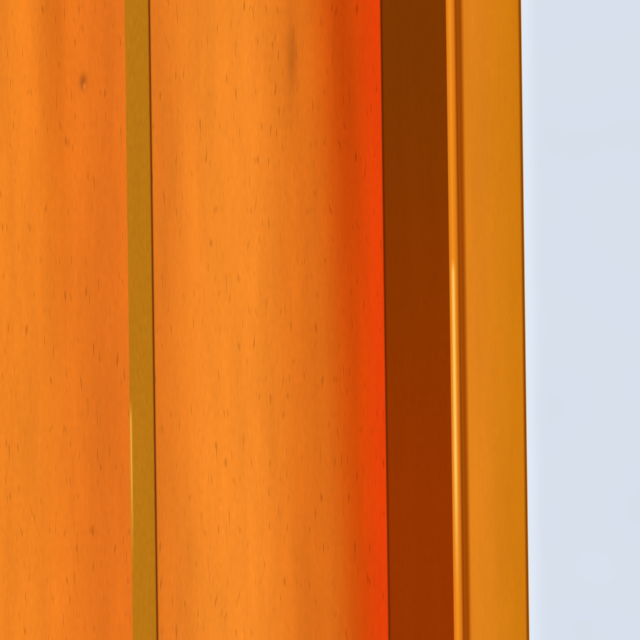
Give the GLSL for this texture, as a WebGL 1 fragment shader.

```glsl
precision highp float;
// Sunlit orange timber boards with a gold strip, shaded recess and post against pale sky.
uniform vec2 u_resolution;

vec2 hashGradient(vec2 cell) {
  vec2 q = vec2(dot(cell, vec2(127.1, 311.7)), dot(cell, vec2(269.5, 183.3)));
  return 2.0 * fract(sin(q) * 43758.5) - 1.0;
}

float gradientNoise(vec2 p) {
  vec2 i = floor(p), f = fract(p);
  vec2 w = f * f * f * (f * (f * 6.0 - 15.0) + 10.0);
  float a = dot(hashGradient(i), f);
  float b = dot(hashGradient(i + vec2(1.0, 0.0)), f - vec2(1.0, 0.0));
  float c = dot(hashGradient(i + vec2(0.0, 1.0)), f - vec2(0.0, 1.0));
  float d = dot(hashGradient(i + 1.0), f - 1.0);
  return mix(mix(a, b, w.x), mix(c, d, w.x), w.y);
}

// Octaves of noise stretched along the vertical grain
float woodGrain(vec2 p) {
  float sum = 0.0, weight = 0.5;
  vec2 q = p * vec2(22.0, 1.6);
  for (int i = 0; i < 4; i++) {
    sum += weight * gradientNoise(q);
    q = q * vec2(2.1, 2.7) + 17.3;
    weight *= 0.62;
  }
  return sum;
}

float edge(float at, float x) {
  return smoothstep(at - 0.0016, at + 0.0016, x);
}

float line(float at, float width, float x) {
  float d = (x - at) / width;
  return exp(-d * d);
}

float knot(vec2 p, vec2 center, vec2 size) {
  vec2 d = (p - center) / size;
  return exp(-dot(d, d));
}

vec3 leftBoard(float x, float y) {
  vec3 c = mix(vec3(0.95, 0.52, 0.14), vec3(0.90, 0.45, 0.12), smoothstep(0.03, 0.17, x));
  return c - vec3(0.07, 0.06, 0.03) * line(0.09, 0.025, x) * smoothstep(0.3, 1.0, y);
}

vec3 wideBoard(float x, float y) {
  vec3 c = mix(vec3(0.89, 0.47, 0.13), vec3(0.96, 0.54, 0.16), smoothstep(0.24, 0.34, x));
  c = mix(c, vec3(0.87, 0.43, 0.10), smoothstep(0.38, 0.50, x));
  // The red bounce light spreads wider towards the top
  float redStart = mix(0.505, 0.475, y);
  c = mix(c, vec3(0.80, 0.28, 0.03), smoothstep(redStart, redStart + 0.07, x));
  return mix(c, vec3(0.91, 0.26, 0.04), smoothstep(0.55, 0.597, x));
}

void main() {
  vec2 uv = gl_FragCoord.xy / u_resolution;
  float y = uv.y;
  // Every upright leans slightly left towards the top
  float x = uv.x + 0.013 * (y - 0.5);
  vec2 p = vec2(x, y);
  float grain = woodGrain(p);
  float speck = gradientNoise(p * vec2(230.0, 75.0));
  float pores = smoothstep(0.22, 0.6, gradientNoise(p * vec2(210.0, 38.0) + 5.0));

  // Boards, with grain, pores and two knots
  vec3 color = mix(leftBoard(x, y), wideBoard(x, y), edge(0.22, x));
  color *= 1.0 + 0.13 * grain + 0.035 * speck - 0.12 * pores;
  float knots = 0.45 * knot(uv, vec2(0.130, 0.872), vec2(0.006, 0.013))
    + 0.25 * knot(uv, vec2(0.456, 0.91), vec2(0.008, 0.05));
  color = mix(color, vec3(0.45, 0.22, 0.08), knots);
  color += 0.12 * knot(uv, vec2(0.132, 0.866), vec2(0.002, 0.005));

  // Gold strip with a lit left rim and a dark right gap
  float strip = edge(0.201, x) * (1.0 - edge(0.239, x));
  color = mix(color, vec3(0.73, 0.46, 0.08) * (1.0 + 0.05 * speck + 0.06 * grain), strip);
  float rim = line(0.2025, 0.0018, x) * (1.0 - smoothstep(0.34, 0.38, y)) * smoothstep(0.08, 0.28, y);
  color = mix(color, vec3(0.97, 0.72, 0.28), 0.75 * rim);
  color = mix(color, vec3(0.38, 0.17, 0.02), 0.8 * line(0.2395, 0.0018, x));

  // Shaded recess
  vec3 recess = mix(vec3(0.59, 0.205, 0.005), vec3(0.49, 0.215, 0.005), smoothstep(0.1, 1.0, y));
  recess *= 1.0 + 0.06 * grain + 0.03 * speck;
  color = mix(color, recess, edge(0.601, x));
  color = mix(color, vec3(0.36, 0.11, 0.01), 0.6 * line(0.602, 0.002, x));

  // Thin trim: bright bead, then a dark groove
  vec3 trim = mix(vec3(0.89, 0.49, 0.09), vec3(0.62, 0.28, 0.02), smoothstep(0.712, 0.724, x));
  color = mix(color, trim, edge(0.703, x));
  color = mix(color, vec3(0.96, 0.60, 0.15), 0.7 * line(0.709, 0.003, x));
  float glint = smoothstep(0.02, 0.3, y) * (1.0 - smoothstep(0.57, 0.60, y));
  color = mix(color, vec3(1.0, 0.83, 0.45), 0.8 * glint * line(0.709, 0.0028, x));
  color = mix(color, vec3(0.50, 0.21, 0.01), 0.6 * line(0.7185, 0.0022, x));

  // Gold post
  vec3 post = mix(vec3(0.88, 0.51, 0.11), vec3(0.82, 0.48, 0.06), smoothstep(0.74, 0.815, x));
  post *= 1.0 + 0.09 * grain + 0.02 * speck;
  color = mix(color, post, smoothstep(0.724, 0.732, x));
  color = mix(color, vec3(0.45, 0.20, 0.03), 0.75 * line(0.8185, 0.0024, x));

  // Sky, a little brighter along the post
  vec3 sky = vec3(0.845, 0.878, 0.925) + 0.035 * line(0.824, 0.014, x);
  sky += 0.006 * gradientNoise(uv * 7.0);
  color = mix(color, sky, edge(0.8205, x));

  gl_FragColor = vec4(clamp(color, 0.0, 1.0), 1.0);
}
```
